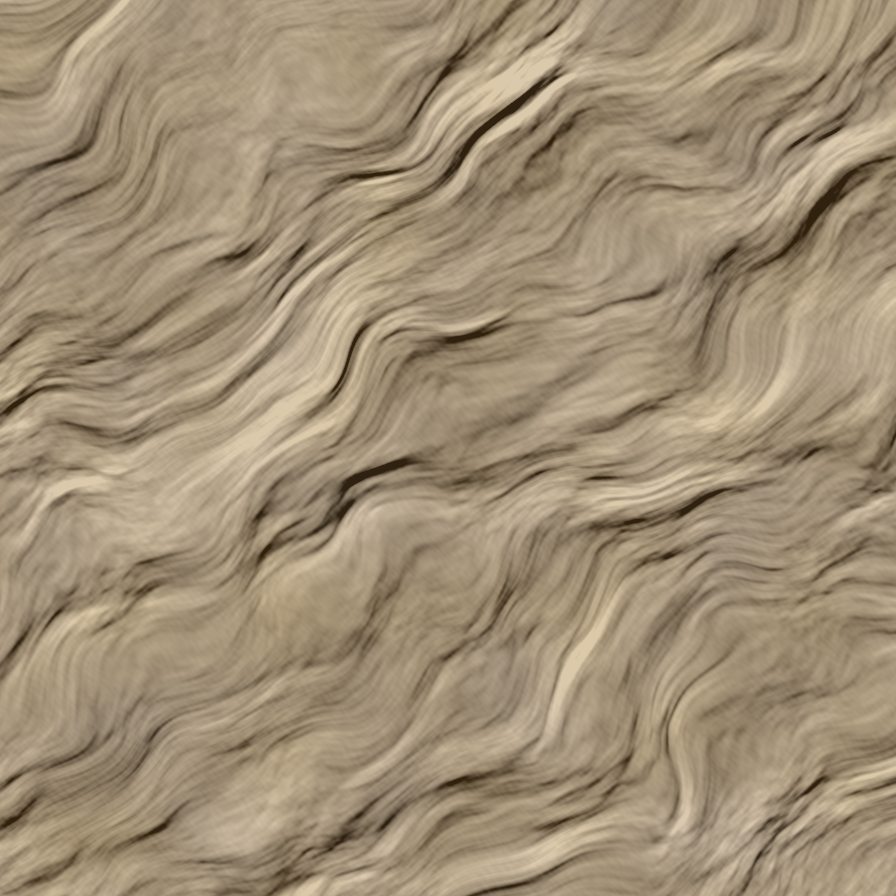
Give the GLSL for this texture, as a WebGL 1 fragment shader.

```glsl
precision highp float;
// Wrinkled, fibrous sandy clay: diagonal folds lit from the upper left.

uniform vec2 u_resolution;

#define GRAIN_ANGLE 0.62            // direction of the folds, radians
#define FOLD_SCALE vec2(2.3, 6.2)   // folds per canvas, along and across
#define FOLD_GAIN 0.42              // strength of each finer octave
#define OVERHANG 0.5                // steepness of the shaded side
#define SWIRL 0.12                  // bending of the folds
#define STRAND_HEIGHT 0.30          // long smooth ridges
#define RELIEF 0.135                // light contrast
#define FIBRE 0.85                  // fine streak contrast
#define LIGHT_DIR vec2(-0.5, 0.866)
#define SHADOW_COLOR vec3(0.32, 0.26, 0.18)
#define LIGHT_COLOR vec3(0.77, 0.70, 0.59)

vec2 hashGradient(vec2 cell) {
  vec3 v = fract(cell.xyx * vec3(0.1031, 0.1030, 0.0973));
  v += dot(v, v.yzx + 33.33);
  float angle = 6.2832 * fract((v.x + v.y) * v.z);
  return vec2(cos(angle), sin(angle));
}

// Gradient noise, roughly -0.7 to 0.7
float noise(vec2 p) {
  vec2 i = floor(p);
  vec2 f = p - i;
  vec2 u = f * f * f * (f * (f * 6.0 - 15.0) + 10.0);
  float a = dot(hashGradient(i), f);
  float b = dot(hashGradient(i + vec2(1.0, 0.0)), f - vec2(1.0, 0.0));
  float c = dot(hashGradient(i + vec2(0.0, 1.0)), f - vec2(0.0, 1.0));
  float d = dot(hashGradient(i + 1.0), f - 1.0);
  return mix(mix(a, b, u.x), mix(c, d, u.x), u.y);
}

// Coordinates along (x) and across (y) the bent grain
vec2 grainSpace(vec2 p) {
  float c = cos(GRAIN_ANGLE);
  float s = sin(GRAIN_ANGLE);
  vec2 q = vec2(c * p.x + s * p.y, c * p.y - s * p.x);
  q += SWIRL * vec2(noise(p * 3.3 + 11.0), noise(p * 3.3 + 47.0));
  q += 0.3 * SWIRL * vec2(noise(p * 9.0 + 23.0), noise(p * 9.0 + 71.0));
  return q;
}

// Long rounded ridges that appear in patches
float strand(vec2 q) {
  float n = noise(q * vec2(1.5, 4.5) + 7.3);
  float patches = smoothstep(0.02, 0.35, noise(q * vec2(2.4, 3.4) + 31.7));
  return patches * exp(-55.0 * n * n);
}

float height(vec2 p) {
  vec2 q = grainSpace(p);
  float rough = 1.0 + 1.1 * noise(p * 3.7 + 5.0);
  float ridge = strand(q);
  float sum = 0.0;
  float amp = 1.0;
  vec2 scale = FOLD_SCALE;
  for (int i = 0; i < 5; i++) {
    vec2 s = q * scale + float(i) * 17.3 + 3.1;
    // shifting by its own height leans each fold over
    float n = noise(s + vec2(0.0, OVERHANG * noise(s)));
    // broad folds have round tops and tight creases
    float fold = i < 2 ? sqrt(n * n + 0.004) : n;
    sum += amp * fold;
    q.y += 0.03 * amp * n;
    amp *= FOLD_GAIN;
    scale *= 2.0;
  }
  return sum * rough * (1.0 - 0.45 * ridge) + STRAND_HEIGHT * ridge;
}

void main() {
  vec2 p = gl_FragCoord.xy / u_resolution.y;
  vec2 q = grainSpace(p);

  // Slope toward the light, with darker hollows and paler crests
  float stepSize = 0.004;
  float h = height(p);
  float slope = (height(p + LIGHT_DIR * stepSize) - h) / stepSize;
  float tone = -RELIEF * slope + 0.9 * (h - 0.31) + 0.5 * strand(q);

  // Fibres along the grain, fine crossing threads and broad stains
  tone += FIBRE * noise(q * vec2(26.0, 130.0));
  tone += 0.7 * FIBRE * noise(q * vec2(60.0, 220.0) + 9.0);
  tone += 0.4 * FIBRE * noise(vec2(p.x + p.y, p.x - p.y) * vec2(160.0, 60.0));
  tone += 0.6 * noise(p * 5.0 + 83.0);

  // Shadows deepen faster than lights brighten
  float dark = min(tone, 0.0);
  float level = clamp(0.70 + 0.19 * tone - 0.05 * dark * dark, -0.3, 1.2);
  vec3 color = mix(SHADOW_COLOR, LIGHT_COLOR, level);
  color += vec3(0.012, 0.0, -0.03) * noise(p * 8.0 + 61.0);
  gl_FragColor = vec4(color, 1.0);
}
```
